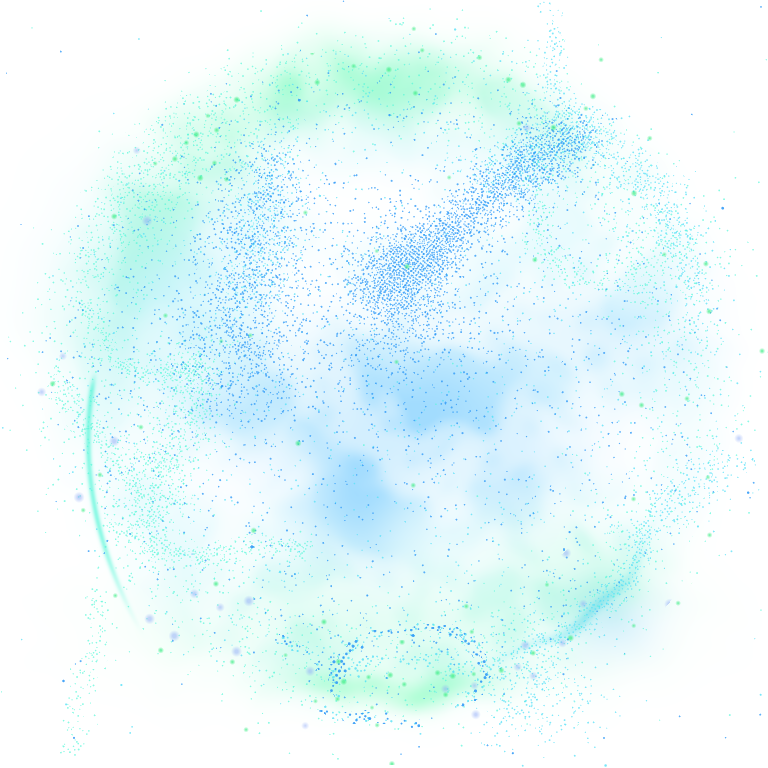
Write a Shadertoy shader that draws this background.

```glsl
const vec2 DISC = vec2(.508, .512);
const vec3 SKY = vec3(.68, .87, 1.);
const vec3 ICE = vec3(.84, .97, .99);
const vec3 MINT = vec3(.60, 1., .78);
const vec3 AQUA = vec3(.34, .97, .85);
const vec3 CYAN = vec3(.34, .88, .97);
const vec3 BLUE = vec3(.16, .59, .97);
const vec3 GREEN = vec3(.20, .93, .50);
const vec3 VIOLET = vec3(.56, .67, .97);

vec2 hash2(vec2 c) {
  vec3 q = fract(c.xyx * vec3(.1031, .1030, .0973));
  q += dot(q, q.yzx + 33.33);
  return fract((q.xx + q.yz) * q.zy);
}

// Cellular noise: soft round puffs
float puffs(vec2 p) {
  float sum = 0.;
  for (int i = 0; i < 9; i++) {
    vec2 c = floor(p) + vec2(i % 3 - 1, i / 3 - 1);
    vec2 d = c + hash2(c) - p;
    sum += exp(-5. * dot(d, d));
  }
  return sum;
}

vec2 warp(vec2 p, float amount) {
  return p + amount * (sin(p.yx * 23. + vec2(.4, 2.1)) + .5 * sin(p.yx * 57. + p * 19.));
}

float bell(float d, float width) { return exp(-d * d / (width * width)); }

// shape: centre, radii
float blob(vec2 p, vec4 shape) { return bell(length((p - shape.xy) / shape.zw), 1.); }

// ends: start, finish
float band(vec2 p, vec4 ends, float width) {
  vec2 d = p - ends.xy, along = ends.zw - ends.xy;
  return bell(length(d - along * clamp(dot(d, along) / dot(along, along), 0., 1.)), width);
}

// Part of a ring, faded away from the given angle
float arc(vec2 d, float radius, float width, float angle, float spread) {
  float turn = atan(d.y, d.x) - angle;
  turn = atan(sin(turn), cos(turn));
  return bell(length(d) - radius, width) * bell(turn, spread);
}

// One random dot per grid cell, kept with probability density
float speckle(vec2 p, float cells, float density, float size, float seed, float blur) {
  vec2 g = mat2(.8, .6, -.6, .8) * p * cells + seed;
  vec2 cell = floor(g), pick = hash2(cell + 71.);
  float d = length(fract(g) - mix(vec2(.25), vec2(.75), hash2(cell))) / cells;
  return step(pick.x, density) * clamp((size * mix(.6, 1.2, pick.y) - d) / blur + .5, 0., 1.);
}

vec3 ink(vec3 base, vec3 tint, float amount) {
  return base * mix(vec3(1.), tint, clamp(amount, 0., 1.));
}

vec3 washes(vec2 p, float inside) {
  vec2 w = warp(p, .008), d = w - DISC;
  float mist = smoothstep(.15, 1., mix(puffs(w * 10.), puffs(w * 23. + 7.), .35));
  float gaps = blob(w, vec4(.47, .74, .14, .06)) + blob(w, vec4(.32, .38, .08, .05))
    + blob(w, vec4(.80, .43, .08, .07)) + blob(w, vec4(.40, .62, .08, .06));
  vec3 col = ink(vec3(1.), ICE, inside * (.2 + .35 * mist) * (1. - min(gaps, .9)));
  // Blue heart
  float heart = blob(w, vec4(.53, .47, .17, .09)) + .8 * blob(w, vec4(.47, .35, .07, .08))
    + .55 * blob(w, vec4(.67, .38, .06, .07)) + .45 * blob(w, vec4(.79, .57, .11, .06))
    + .35 * blob(w, vec4(.30, .47, .07, .05));
  col = ink(col, SKY, min(heart, 1.) * (.45 + .5 * mist));
  col = ink(col, ICE, .75 * blob(w, vec4(.21, .63, .12, .12)));
  // Mint crown and floor
  float mint = .65 * arc(d, .385, .048, 1.7, .62) + .25 * arc(d, .375, .06, 2.6, .5)
    + .35 * blob(w, vec4(.50, .18, .24, .07)) + .8 * blob(w, vec4(.51, .105, .10, .022))
    + .35 * blob(w, vec4(.76, .26, .09, .06));
  col = ink(col, MINT, mint * (.55 + .6 * mist));
  return ink(col, SKY, .4 * blob(w, vec4(.79, .20, .06, .05)));
}

void mainImage(out vec4 fragColor, in vec2 fragCoord) {
  float px = 1. / min(iResolution.x, iResolution.y);
  vec2 p = (fragCoord - .5 * iResolution.xy) * px + .5;
  vec2 w = warp(p, .006), d = w - DISC;
  float reach = length(p - DISC);
  float inside = 1. - smoothstep(.35, .48, reach);
  vec3 col = washes(p, inside);

  // Smooth strokes along the rim
  float rise = p.y - .427;
  float ends = smoothstep(.16, .32, p.y) * (1. - smoothstep(.49, .52, p.y));
  col = ink(col, AQUA, .65 * ends * bell(p.x - .115 - 1.1 * rise * rise, .004));
  col = ink(col, CYAN, .35 * arc(d, .40, .007, -.88, .25));

  // Dust densities
  float blue = .75 * band(w, vec4(.52, .65, .74, .82), .028) + .6 * blob(w, vec4(.53, .635, .055, .07))
    + .28 * band(w, vec4(.34, .74, .31, .53), .055) + .09 * blob(p, vec4(.44, .57, .22, .12)) + .02 * inside;
  float cyan = .45 * band(w, vec4(.65, .77, .76, .83), .03) + .3 * band(w, vec4(.345, .78, .335, .63), .035)
    + .3 * band(w, vec4(.71, 1., .735, .85), .012) + .4 * arc(d, .415, .025, .6, .4)
    + .45 * arc(d, .40, .014, -.8, .3) + .22 * blob(w, vec4(.70, .10, .07, .06))
    + .2 * band(w, vec4(.84, .31, .95, .39), .025) + .02 * inside;
  float aqua = .4 * band(w, vec4(.25, .52, .195, .32), .035) + .4 * band(w, vec4(.20, .285, .40, .285), .012)
    + .45 * band(w, vec4(.16, .52, .25, .52), .012) + .4 * band(w, vec4(.11, .60, .16, .52), .007)
    + .35 * band(w, vec4(.07, .495, .18, .36), .012) + .2 * band(w, vec4(.125, .21, .10, .03), .014)
    + .4 * arc(w - vec2(.78, .73), .09, .016, 3.9, 1.) + .2 * blob(w, vec4(.85, .66, .06, .04))
    + .25 * arc(d, .41, .035, 2.45, .4) + .07 * bell(reach - .39, .06);

  // Two offset layers of dust in each hue
  for (float i = 0.; i < 2.; i++) {
    float seed = 40. + 37.3 * i, cells = 215. + 38. * i;
    col = mix(col, AQUA, .7 * speckle(p, cells, aqua, .001, seed, px));
    col = mix(col, CYAN, .75 * speckle(p, cells, cyan, .001, seed + 90., px));
    col = mix(col, BLUE, .75 * speckle(p, cells, blue, .0011, seed + 180., px));
  }

  // Beaded loop at the floor
  vec2 q = (w - vec2(.534, .121)) / vec2(.098, .065);
  float beads = .75 * bell(length(q) - 1., .07) * smoothstep(-.9, .1, q.y)
    + .6 * band(w, vec4(.36, .16, .44, .125), .006) + .55 * band(w, vec4(.43, .07, .55, .065), .006);
  float inner = .5 * bell(length(q + vec2(.1, .35)) - .8, .12) * step(-.1, q.y);
  col = mix(col, CYAN, .8 * speckle(p, 190., inner + .6 * beads, .0014, 11., px));
  col = mix(col, BLUE, .85 * speckle(p, 160., beads, .0017, 23., px));

  // Larger green drops and blurred violet drops
  float rim = bell(reach - .41, .055), low = 1. - smoothstep(.1, .8, p.y);
  float drops = .09 * rim + .15 * blob(p, vec4(.52, .11, .15, .05)) + .02 * inside;
  col = mix(col, GREEN, .65 * speckle(p, 46., drops, .0026, 5., .002 + px));
  col = mix(col, VIOLET, .5 * speckle(p, 34., rim * (.02 + .13 * low), .0042, 61., .004 + px));
  fragColor = vec4(col, 1.);
}
```
